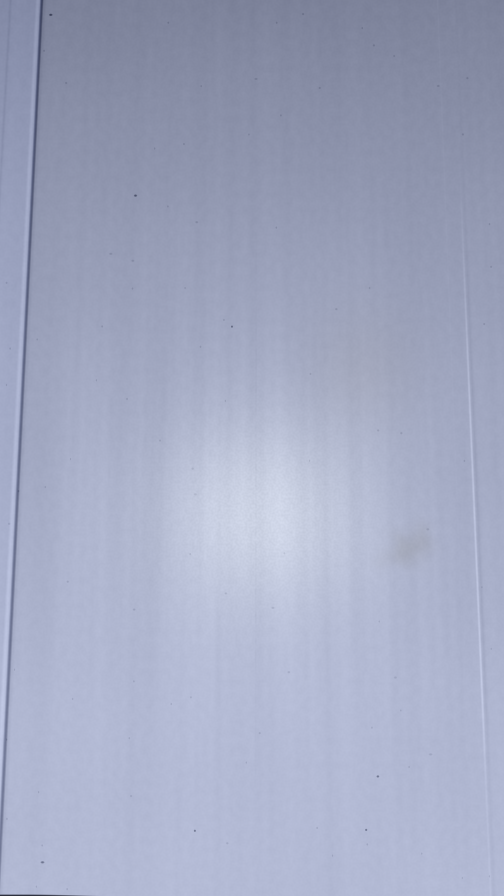
Give the GLSL for this texture, as a Shadertoy shader.

```glsl
// A pale blue-grey plastic panel, darker at the top, with a soft lamp glare.
// Faint streaks and two seams follow a panel axis that widens downwards;
// gradient noise adds the streaks and fine grain, hashed cells add specks.

vec2 hash2(vec2 p) {
    vec3 h = fract(p.xyx * vec3(0.1031, 0.1030, 0.0973));
    h += dot(h, h.yzx + 33.33);
    return fract((h.xx + h.yz) * h.zy);
}

float gradDot(vec2 cell, vec2 f, vec2 corner) {
    float angle = 6.2832 * hash2(cell + corner + 57.0).x;
    return dot(vec2(cos(angle), sin(angle)), f - corner);
}

float gradientNoise(vec2 p) {
    vec2 cell = floor(p), f = p - cell;
    vec2 u = f * f * f * (f * (f * 6.0 - 15.0) + 10.0);
    float low = mix(gradDot(cell, f, vec2(0, 0)), gradDot(cell, f, vec2(1, 0)), u.x);
    float high = mix(gradDot(cell, f, vec2(0, 1)), gradDot(cell, f, vec2(1, 1)), u.x);
    return mix(low, high, u.y);
}

// Soft-edged line of half width w around distance d
float stripe(float d, float w, float soft) {
    return 1.0 - smoothstep(w - soft, w + soft, abs(d));
}

void mainImage(out vec4 fragColor, in vec2 fragCoord) {
    vec2 uv = fragCoord / iResolution.xy;
    vec2 pos = fragCoord / iResolution.x;
    float pixel = 1.0 / iResolution.x;
    float down = 1.0 - uv.y;
    float across = (uv.x - 0.52) / (1.0 + 0.2 * down);

    // Overall light falling off towards the top
    vec3 color = mix(vec3(0.485, 0.508, 0.600), vec3(0.700, 0.728, 0.832), 1.0 - uv.y * uv.y);
    color -= 0.035 * smoothstep(0.25, 0.5, abs(uv.x - 0.5)) * smoothstep(0.0, 0.5, uv.y) * down;

    // Lamp glare with a wide, weak halo
    vec2 fromLamp = (uv - vec2(0.52, 0.425)) / vec2(0.20, 0.105);
    float glare = exp(-dot(fromLamp, fromLamp));
    float halo = exp(-0.22 * dot(fromLamp, fromLamp));
    color += glare * vec3(0.115, 0.115, 0.085) + halo * vec3(0.022, 0.022, 0.018);

    // Lengthwise streaks, clearest in the glare
    float streaks = 0.5 * gradientNoise(vec2(across * 11.0, pos.y * 0.5))
                  + 0.6 * gradientNoise(vec2(across * 30.0 + 9.0, pos.y * 0.7))
                  + 0.4 * gradientNoise(vec2(across * 75.0 + 31.0, pos.y * 0.9));
    color += streaks * (0.016 + 0.030 * halo);
    float scratch = stripe(across + 0.011, 0.0012, 0.0015);
    color -= 0.03 * scratch * halo * (0.6 + gradientNoise(pos * vec2(9.0, 60.0)));

    // Surface grain and slow mottling
    color += 0.020 * gradientNoise(pos * 210.0) * (0.5 + glare);
    color += 0.012 * gradientNoise(pos * vec2(75.0, 60.0) + 13.0);
    color += 0.012 * gradientNoise(pos * 4.0 + 5.0);

    // Warm smudges
    vec2 stain = (uv - vec2(0.81, 0.39)) / vec2(0.04, 0.018);
    stain += 0.8 * gradientNoise(pos * 22.0);
    color -= exp(-dot(stain, stain)) * vec3(0.035, 0.042, 0.070);
    vec2 haze = (uv - vec2(0.72, 0.59)) / vec2(0.11, 0.07);
    color -= exp(-dot(haze, haze)) * vec3(0.002, 0.007, 0.022);

    // Sparse specks, a few of them dark
    for (int layer = 0; layer < 2; layer++) {
        float scale = layer == 0 ? 6.0 : 17.0;
        vec2 grid = pos * scale + float(layer) * 40.0;
        vec2 cell = floor(grid);
        vec2 rnd = hash2(cell);
        vec2 offset = (grid - cell - 0.2 - 0.6 * hash2(cell + 71.0)) / scale;
        float size = length(offset * vec2(0.65 + rnd.y, 1.0));
        float speck = 1.0 - smoothstep(0.0005, 0.0015 + pixel, size);
        float present = step(rnd.x, layer == 0 ? 0.10 : 0.16);
        color -= speck * present * (layer == 0 ? 0.26 : 0.07);
    }

    // Left seam: brighter strip, lit lip and dark groove
    float seam = across + 0.437;
    color += (1.0 - smoothstep(-pixel, pixel, seam)) * vec3(0.018, 0.022, 0.035) * (0.4 + uv.y);
    color += 0.055 * stripe(seam + 0.008, 0.003, 0.003);
    color -= vec3(0.25, 0.25, 0.24) * stripe(seam, 0.0025, 0.7 * pixel + 0.001);
    color -= 0.035 * stripe(seam - 0.005, 0.002, 0.004);
    color -= 0.035 * stripe(seam + 0.062, 0.002, 0.003);

    // Right ridge: thin highlight with a shaded side
    float ridge = across - 0.378;
    float ridgeFade = smoothstep(0.15, 0.5, down) * (1.0 - 0.7 * smoothstep(0.75, 0.9, down));
    color += 0.085 * ridgeFade * stripe(ridge, 0.0016, 0.002);
    color -= 0.030 * (0.3 + ridgeFade) * stripe(ridge - 0.006, 0.002, 0.004);
    color += 0.012 * stripe(across - 0.348, 0.001, 0.002) * uv.y;

    // Dark gap under the lower left edge
    float gap = 0.0045 * (1.0 - smoothstep(0.05, 0.28, uv.x));
    color = mix(color, vec3(0.16, 0.17, 0.22), 1.0 - smoothstep(gap - pixel, gap + pixel, pos.y + pixel));

    fragColor = vec4(clamp(color, 0.0, 1.0), 1.0);
}
```
